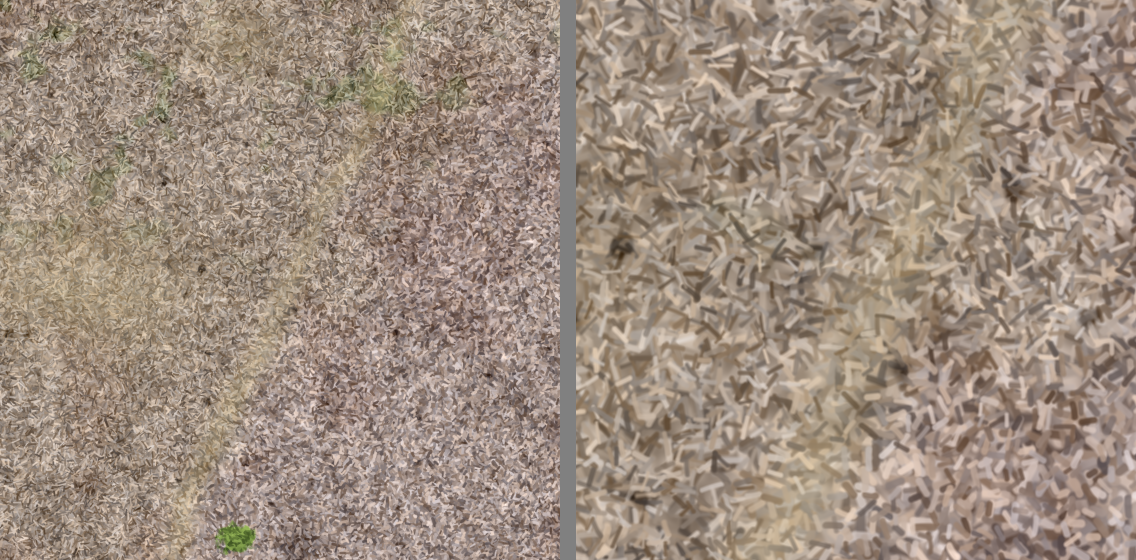
Left: the whole. Right: its middle third, enlarged.
Write a Shadertoy shader that draws this texture.

```glsl
const vec3 SOIL = vec3(0.622, 0.560, 0.507);
const vec3 STRAW_TINT = vec3(0.055, 0.050, 0.000);
const vec3 MAUVE_TINT = vec3(0.010, 0.006, 0.034);
const vec3 BROWN_TINT = vec3(-0.035, -0.052, -0.055);
const vec3 MOSS_TINT = vec3(-0.075, -0.025, -0.075);
const vec3 WARMTH = vec3(0.040, 0.002, -0.045);
const vec3 LEAF_DARK = vec3(0.24, 0.34, 0.12);
const vec3 LEAF_LIGHT = vec3(0.56, 0.70, 0.30);
const int BLADE_LAYERS = 6;
const float BLADE_CELLS = 58.0;
const float BLADE_CONTRAST = 0.56;
const float BLADE_OPACITY = 0.82;
const float GRAIN_CONTRAST = 0.26;
const float PATCH_CONTRAST = 0.22;

vec4 hash4(vec2 p) {
    vec4 q = fract(p.xyxy * vec4(0.1031, 0.1030, 0.0973, 0.1099));
    q += dot(q, q.wzxy + 33.33);
    return fract((q.xxyz + q.yzzw) * q.zywx);
}

float noise(vec2 p) {
    vec2 i = floor(p), f = fract(p);
    f = f * f * (3.0 - 2.0 * f);
    float low = mix(hash4(i).x, hash4(i + vec2(1, 0)).x, f.x);
    float high = mix(hash4(i + vec2(0, 1)).x, hash4(i + vec2(1, 1)).x, f.x);
    return mix(low, high, f.y);
}

float fbm(vec2 p) {
    float sum = 0.0, weight = 0.5;
    for (int i = 0; i < 4; i++) {
        sum += weight * noise(p);
        p = mat2(1.6, 1.2, -1.2, 1.6) * p + 17.3;
        weight *= 0.5;
    }
    return sum / 0.9375;
}

float blob(vec2 p, vec2 centre, vec2 radius) {
    vec2 d = (p - centre) / radius;
    return exp(-dot(d, d));
}

float segment(vec2 p, vec2 a, vec2 b) {
    vec2 d = b - a;
    return length(p - a - d * clamp(dot(p - a, d) / dot(d, d), 0.0, 1.0));
}

// Scattered blades and litter flakes: x is tone, y is warmth
vec2 litter(vec2 p, float grassy, float pixel) {
    float fine = noise(p * 130.0) + noise(p * 75.0 + 40.0) - 1.0;
    vec2 value = vec2(fine * GRAIN_CONTRAST, 0.0);
    for (int layer = 0; layer < BLADE_LAYERS; layer++) {
        float cells = BLADE_CELLS * (1.0 + 0.13 * float(layer));
        vec2 q = p * cells + float(layer) * vec2(7.37, 3.71);
        float soft = max(0.10, pixel * cells * 0.8);
        for (int k = 0; k < 9; k++) {
            vec2 cell = floor(q) + vec2(k % 3, k / 3) - 1.0;
            vec4 r = hash4(cell + float(layer) * 91.0);
            vec4 s = hash4(cell + float(layer) * 91.0 + 431.0);
            float flow = 4.0 * noise(cell / cells * 9.0) - 1.4;
            float angle = flow + (r.z - 0.5) * mix(6.0, 3.0, grassy);
            vec2 along = vec2(cos(angle), sin(angle));
            vec2 d = q - cell - r.xy;
            float reach = mix(0.12, 0.42, s.x) + 0.18 * grassy;
            float bend = 0.25 * (s.y - 0.5);
            float u = dot(d, along);
            float v = dot(d, vec2(-along.y, along.x)) + bend * u * u;
            float dist = length(vec2(max(abs(u) - reach, 0.0), v));
            float width = mix(0.20, 0.12, grassy) * (0.7 + 0.6 * s.z);
            float cover = 1.0 - smoothstep(width - soft, width + soft, dist);
            vec2 blade = vec2((r.w - 0.5) * BLADE_CONTRAST, s.w - 0.5);
            value = mix(value, blade, cover * BLADE_OPACITY);
        }
    }
    return value;
}

void mainImage(out vec4 fragColor, in vec2 fragCoord) {
    vec2 p = fragCoord / iResolution.y;
    float pixel = 1.0 / iResolution.y;
    vec2 warp = vec2(fbm(p * 8.0), fbm(p * 8.0 + 60.0)) - 0.5;
    vec2 w = p + warp * 0.11;

    // Broad zones: worn track, straw patches, pale stony ground
    float across = p.x - 0.295 - 0.45 * p.y + warp.x * 0.05;
    float track = exp(-pow(across / 0.028, 2.0)) * (0.65 + 0.35 * noise(p * 14.0));
    float verge = exp(-pow((across + 0.055) / 0.026, 2.0)) * smoothstep(0.25, 0.5, p.y);
    float straw = blob(w, vec2(0.15, 0.49), vec2(0.19, 0.14));
    straw = max(straw, 0.8 * blob(w, vec2(0.43, 0.93), vec2(0.08, 0.07)));
    straw = max(straw, track);
    float stony = smoothstep(-0.05, 0.25, across + 0.35 * (0.4 - p.y) + warp.y * 0.4);
    float grassy = 1.0 - 0.75 * stony;
    float brown = smoothstep(0.50, 0.72, fbm(p * 7.0 + 5.0)) * (1.0 - straw);
    float moss = smoothstep(0.60, 0.76, fbm(p * 17.0 + 90.0)) * grassy * smoothstep(0.4, 0.8, p.y);

    // Ground colour with fine litter
    vec2 value = litter(p + warp * 0.012, grassy, pixel);
    float tone = value.x * (1.0 - 0.38 * straw);
    tone += (fbm(p * 24.0 + 31.0) - 0.5) * PATCH_CONTRAST - 0.05 * verge;
    vec3 color = SOIL + tone + WARMTH * value.y * 1.6;
    color += STRAW_TINT * straw + MAUVE_TINT * stony * (1.0 - straw);
    color += BROWN_TINT * brown + MOSS_TINT * moss;

    // Dark hollows and pale pebbles
    vec2 g = p * 26.0;
    vec4 r = hash4(floor(g) + 700.0);
    float spot = length(fract(g) - 0.3 - 0.4 * r.xy) + 0.25 * (noise(p * 140.0) - 0.5);
    float spotMask = 1.0 - smoothstep(0.06, 0.24, spot);
    color -= 0.19 * spotMask * step(0.90, r.z);
    color += 0.15 * spotMask * step(0.93, r.w) * stony;
    color -= 0.16 * blob(w, vec2(0.54, 0.03), vec2(0.05, 0.03));

    // Thin twigs on the lower right
    for (int i = 0; i < 7; i++) {
        vec4 t = hash4(vec2(i, 23));
        vec2 start = vec2(0.60 + 0.38 * t.x, 0.01 + 0.22 * t.y);
        vec2 reach = vec2(-0.5 - 0.4 * t.z, 1.0) * (0.04 + 0.06 * t.w);
        float twig = segment(p + warp * 0.02, start, start + reach);
        color -= 0.11 * (1.0 - smoothstep(0.0006, 0.0028 + pixel * 0.5, twig));
    }

    // Small green shrub
    vec2 shrubOffset = (p - vec2(0.425, 0.037)) / vec2(0.036, 0.029);
    float shrub = length(shrubOffset) + 1.1 * (fbm(p * 75.0) - 0.5);
    float leafTone = clamp(0.5 + 2.2 * value.x + 0.25 * shrubOffset.y, 0.0, 1.0);
    color = mix(color, mix(LEAF_DARK, LEAF_LIGHT, leafTone), 0.9 * (1.0 - smoothstep(0.75, 1.1, shrub)));

    fragColor = vec4(clamp(color, 0.0, 1.0), 1.0);
}
```
